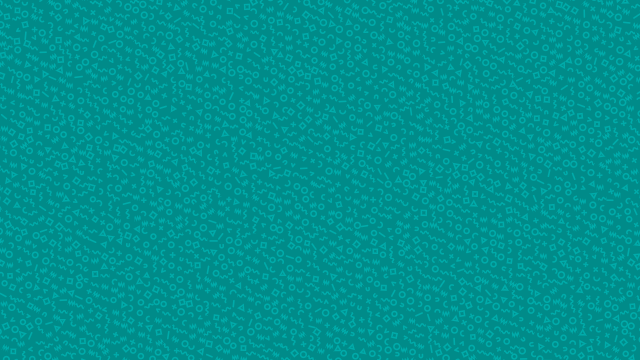
Write a WebGL 1 fragment shader that draws this pattern.

```glsl
precision highp float;
// Scattered confetti of thin outlined shapes on flat teal: rings, squares,
// triangles, arcs, crosses, chevrons, zigzags and waves. Each cell of a tilted,
// staggered grid holds one shape, randomly shifted, turned, drawn by distance.
uniform vec2 u_resolution;

const vec3 TEAL = vec3(0.0, 0.546, 0.538);
const vec3 INK = vec3(0.0, 0.672, 0.667);
const float ROWS = 38.0;
const float HALF_STROKE = 0.082;
const float JITTER = 0.34;
const float GRID_TILT = 0.42;

float hash(vec2 p, float seed) {
  return fract(sin(dot(p, vec2(127.1, 311.7)) + seed * 74.7) * 43758.5453);
}

vec2 rotate(vec2 p, float angle) {
  float c = cos(angle), s = sin(angle);
  return vec2(c * p.x - s * p.y, s * p.x + c * p.y);
}

// Distances to the centre line of each shape
float segment(vec2 p, vec2 a, vec2 b) {
  vec2 ab = b - a;
  return length(p - a - ab * clamp(dot(p - a, ab) / dot(ab, ab), 0.0, 1.0));
}

float ring(vec2 p, float radius) {
  return abs(length(p) - radius);
}

float square(vec2 p, float halfSide) {
  return abs(max(abs(p.x), abs(p.y)) - halfSide);
}

float triangle(vec2 p, float inradius) {
  return abs(max(abs(p.x) * 0.866 + p.y * 0.5, -p.y) - inradius);
}

// Half ring with straight legs
float arch(vec2 p, float radius, float leg) {
  if (p.y > 0.0) return ring(p, radius);
  return length(vec2(abs(p.x) - radius, max(-p.y - leg, 0.0)));
}

float zigzag(vec2 p, float period, float height, float halfLength) {
  float y = height * (abs(fract(p.x / period) - 0.5) * 4.0 - 1.0);
  float slope = 4.0 * height / period;
  return max(abs(p.y - y) / sqrt(1.0 + slope * slope), abs(p.x) - halfLength);
}

float wave(vec2 p, float period, float height, float halfLength) {
  float k = 6.2832 / period;
  float slope = height * k * cos(p.x * k);
  float d = abs(p.y - height * sin(p.x * k)) / sqrt(1.0 + slope * slope);
  return max(d, abs(p.x) - halfLength);
}

// Choose a shape by a random value from 0 to 1; turn varies from -1 to 1
float confetti(vec2 p, float pick, float turn) {
  if (pick < 0.17) return zigzag(rotate(p, turn * 0.7), 0.27, 0.13, 0.27);
  if (pick < 0.39) return wave(rotate(p, 0.5 + turn * 1.1), 0.52, 0.1, 0.39);
  p = rotate(p, turn * 3.1416);
  vec2 q = abs(p);
  if (pick < 0.54) return ring(p, 0.28);
  if (pick < 0.63) return square(p, 0.23);
  if (pick < 0.70) return triangle(p, 0.15);
  if (pick < 0.80) return arch(p + vec2(0.0, 0.1), 0.26, 0.0);
  if (pick < 0.84) return arch(p + vec2(0.0, 0.02), 0.15, 0.14);
  if (pick < 0.91) return segment(q, vec2(0.0), vec2(0.15));
  if (pick < 0.96) return segment(vec2(q.x, p.y), vec2(0.0, 0.15), vec2(0.16, -0.15));
  return segment(p, vec2(-0.33, 0.0), vec2(0.33, 0.0));
}

// Distance to the shape that belongs to one cell
float cellShape(vec2 p, vec2 cell) {
  vec2 shift = vec2(hash(cell, 1.0), hash(cell, 2.0)) - 0.5;
  vec2 centre = cell + 0.5 + JITTER * shift;
  centre.x += 0.5 * mod(cell.y, 2.0);
  float size = mix(0.88, 1.12, hash(cell, 3.0));
  float turn = hash(cell, 4.0) * 2.0 - 1.0;
  vec2 local = rotate(p - centre, -GRID_TILT) / size;
  return confetti(local, hash(cell, 5.0), turn) * size;
}

void main() {
  vec2 p = rotate(gl_FragCoord.xy / u_resolution.y * ROWS, GRID_TILT);
  float pixel = ROWS / u_resolution.y;

  // Nearest stroke among the neighbouring cells
  float nearest = 1.0;
  for (int j = -1; j <= 1; j++) {
    float row = floor(p.y) + float(j);
    float column = floor(p.x - 0.5 * mod(row, 2.0));
    for (int i = -1; i <= 1; i++) {
      nearest = min(nearest, cellShape(p, vec2(column + float(i), row)));
    }
  }

  float ink = clamp(0.5 + (HALF_STROKE - nearest) / pixel, 0.0, 1.0);
  gl_FragColor = vec4(mix(TEAL, INK, ink), 1.0);
}
```
